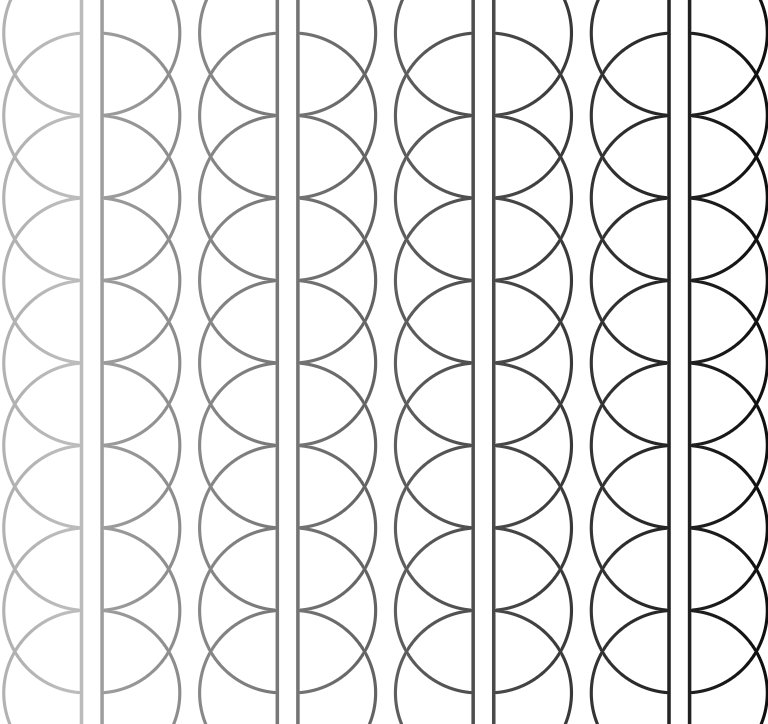
Give the GLSL for this pattern, as a Shadertoy shader.

```glsl
// Four vertical twin rails, each flanked by chains of overlapping arcs, on white.
// Columns repeat by folding x, arcs by looping over nearby circle distances;
// the ink darkens from pale grey at the left to near black at the right.

// Lengths are fractions of the canvas width.
const float COLUMN_PITCH = 0.2550;
const float FIRST_COLUMN = 0.1195;   // centre of the first pair of rails
const float RAIL_OFFSET = 0.0134;    // rail distance from its column centre
const float RAIL_WIDTH = 0.0046;
const float ARC_RADIUS = 0.1074;     // also the vertical pitch of the arcs
const float ARC_OFFSET = 0.0072;     // arc centre distance from column centre
const float ARC_WIDTH = 0.0041;
const float FIRST_ARC = 0.0430;      // depth of the first arc centre from the top
const float LAST_ROW = 8.0;
const vec3 PAPER = vec3(1.0);
const float INK_LEFT = 0.70;
const float INK_RIGHT = 0.06;
const float FIRST_RAIL_FADE = 0.10;  // extra paleness beside the first rail

// Coverage of a stroke from the distance to its centre line.
float stroke(float dist, float width, float pixel) {
    return clamp((0.5 * width - dist) / pixel + 0.5, 0.0, 1.0);
}

// Distance to the closest circle outline in one chain.
float arcChainDistance(vec2 p) {
    float nearestRow = round(p.y / ARC_RADIUS);
    float dist = 1.0;
    for (int i = -1; i <= 1; i++) {
        float row = clamp(nearestRow + float(i), 0.0, LAST_ROW);
        float d = length(p - vec2(0.0, row * ARC_RADIUS)) - ARC_RADIUS;
        dist = min(dist, abs(d));
    }
    return dist;
}

// Horizontal grey ramp, with a pale fade left of the first column centre.
float inkGrey(float x) {
    float fade = smoothstep(0.0, FIRST_COLUMN - RAIL_OFFSET, x)
               * step(x, FIRST_COLUMN);
    return mix(INK_LEFT, INK_RIGHT, x) + FIRST_RAIL_FADE * fade;
}

void mainImage(out vec4 fragColor, in vec2 fragCoord) {
    float pixel = 1.0 / iResolution.x;
    vec2 p = vec2(fragCoord.x, iResolution.y - fragCoord.y) * pixel;

    // Fold into one column, mirrored about its centre.
    float columnX = p.x - FIRST_COLUMN;
    columnX -= COLUMN_PITCH * round(columnX / COLUMN_PITCH);
    float side = abs(columnX);

    // Rails.
    float rail = stroke(abs(side - RAIL_OFFSET), RAIL_WIDTH, pixel);

    // Arcs, kept outside the gap between the rails.
    vec2 arcPoint = vec2(side - ARC_OFFSET, p.y - FIRST_ARC);
    float arc = stroke(arcChainDistance(arcPoint), ARC_WIDTH, pixel);
    arc *= step(RAIL_OFFSET, side);

    vec3 color = mix(PAPER, vec3(inkGrey(p.x)), max(rail, arc));
    fragColor = vec4(color, 1.0);
}
```
